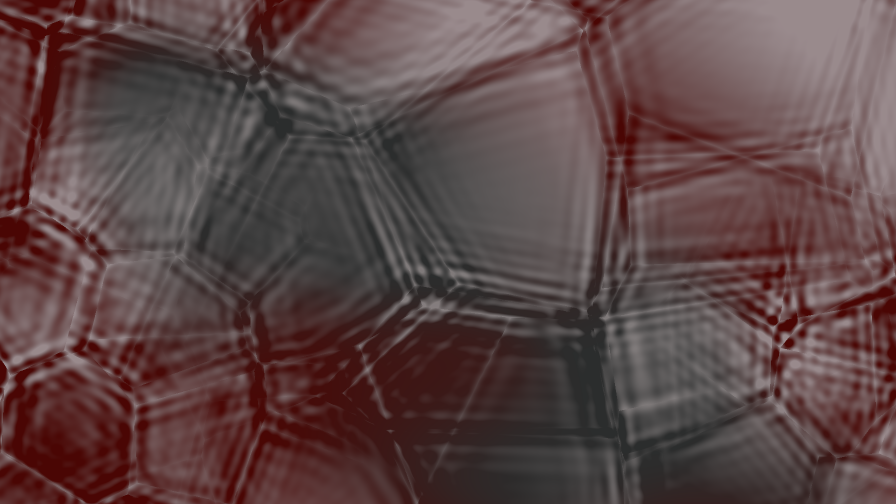
A Shadertoy shader for this background:

```glsl
const float COARSE_SCALE = 2.5;     // cells per canvas height
const float FINE_SCALE = 4.6;
const int COARSE_LAYERS = 3;
const int FINE_LAYERS = 2;
const float GRID_ANGLE = 0.45;
const float LAYER_SHIFT = 0.30;     // how far cell centres move between layers
const float BAND_FREQUENCY = 185.0; // radians per canvas height
const float BAND_DECAY = 26.0;
const float BAND_STRENGTH = 0.40;
const float SHARD_STRENGTH = 0.75;
const float BASE_TONE = 0.37;
const vec2 GREY_START = vec2(0.32, 0.80);
const vec2 GREY_END = vec2(1.30, 0.20);
const vec3 DARK_GREY = vec3(0.17, 0.175, 0.175);
const vec3 DARK_RED = vec3(0.29, 0.025, 0.015);
const vec3 LIGHT_GREY = vec3(0.50, 0.48, 0.48);
const vec3 LIGHT_ROSE = vec3(0.60, 0.54, 0.55);

vec2 hash2(vec2 p) {
    vec3 q = fract(p.xyx * vec3(0.1031, 0.1030, 0.0973));
    q += dot(q, q.yzx + 33.33);
    return fract((q.xx + q.yz) * q.zy);
}

float valueNoise(vec2 p) {
    vec2 i = floor(p), f = fract(p);
    f = f * f * (3.0 - 2.0 * f);
    float low = mix(hash2(i).x, hash2(i + vec2(1, 0)).x, f.x);
    float high = mix(hash2(i + vec2(0, 1)).x, hash2(i + vec2(1, 1)).x, f.x);
    return mix(low, high, f.y);
}

float segmentDistance(vec2 p, vec2 a, vec2 b) {
    vec2 along = b - a;
    float t = clamp(dot(p - a, along) / dot(along, along), 0.0, 1.0);
    return length(p - a - along * t);
}

vec2 cellCentre(vec2 cell, float layer) {
    vec2 shift = hash2(cell + 41.0 + 17.0 * layer) - 0.5;
    return cell + hash2(cell) + LAYER_SHIFT * shift;
}

// Cell tone in x, bands parallel to the nearby cell borders in y
vec2 shardLayer(vec2 p, float scale, float layer) {
    p *= scale;
    vec2 home = floor(p), nearest = home, centre = home;
    float best = 100.0;
    for (int y = -1; y <= 1; y++)
    for (int x = -1; x <= 1; x++) {
        vec2 cell = home + vec2(x, y);
        vec2 c = cellCentre(cell, layer);
        float d = dot(p - c, p - c);
        if (d < best) { best = d; nearest = cell; centre = c; }
    }

    float border = 10.0, bands = 0.0;
    for (int y = -2; y <= 2; y++)
    for (int x = -2; x <= 2; x++) {
        if (x == 0 && y == 0) continue;
        vec2 cell = nearest + vec2(x, y);
        vec2 c = cellCentre(cell, layer);
        float d = abs(dot(p - c, p - c) - best) / (2.0 * length(c - centre) * scale);
        vec2 edge = hash2(cell + nearest + 7.0 * layer);
        float phase = BAND_FREQUENCY * (0.6 + 0.8 * edge.x) * d;
        float fade = exp(-BAND_DECAY * (0.6 + 0.9 * edge.y) * d);
        bands += cos(phase + 1.5 * edge.y) * fade;
        bands += 0.6 * cos(0.4 * phase + 6.3 * edge.x) * sqrt(fade) * smoothstep(0.25, 0.0, d);
        border = min(border, d);
    }

    vec2 slope = 2.0 * hash2(nearest + 63.0) - 1.0;
    float tone = hash2(nearest + 91.0).x - 0.5 + 0.9 * dot(p - centre, slope);
    return vec2(tone * smoothstep(0.0, 0.04, border), bands);
}

vec3 shade(vec2 p) {
    // Overlapping translucent shards, with smaller ones in the lower corners
    float c = cos(GRID_ANGLE), s = sin(GRID_ANGLE);
    vec2 grid = mat2(c, s, -s, c) * p + vec2(5.3, 3.1);
    vec2 coarse = vec2(0.0), fine = vec2(0.0);
    for (int i = 0; i < COARSE_LAYERS; i++) coarse += shardLayer(grid, COARSE_SCALE, float(i));
    for (int i = 0; i < FINE_LAYERS; i++) fine += shardLayer(grid, FINE_SCALE, float(i));
    coarse /= vec2(COARSE_LAYERS, sqrt(float(COARSE_LAYERS)));
    fine /= vec2(FINE_LAYERS, sqrt(float(FINE_LAYERS)));
    float leftCorner = smoothstep(0.65, 0.25, distance(p, vec2(0.15, 0.25)));
    float rightCorner = smoothstep(0.5, 0.15, distance(p, vec2(1.72, 0.25)));
    vec2 shards = mix(coarse, fine, 0.8 * max(leftCorner, rightCorner));

    // Broad light, strongest in the upper right
    float glow = smoothstep(0.6, 0.1, distance(p, vec2(1.75, 0.95)));
    float contrast = mix(0.5, 1.4, valueNoise(p * 2.5 + 9.0)) * (1.0 - 0.6 * glow);
    float tone = BASE_TONE + SHARD_STRENGTH * shards.x;
    tone += BAND_STRENGTH * contrast * shards.y;
    tone += 0.4 * (valueNoise(p * 3.2 + 33.0) - 0.5) + 0.4 * glow;
    tone = clamp(tone, 0.0, 1.0);

    // Grey diagonal between red flanks; red survives mostly in the shadows
    float flank = segmentDistance(p, GREY_START, GREY_END);
    flank += 0.4 * (valueNoise(p * 3.0 + 55.0) - 0.5);
    float redness = smoothstep(0.06, 0.42, flank);
    vec3 dark = mix(DARK_GREY, DARK_RED, redness * (1.0 - 0.6 * tone));
    vec3 light = mix(LIGHT_GREY, LIGHT_ROSE, redness);
    return mix(dark, light, tone);
}

void mainImage(out vec4 fragColor, in vec2 fragCoord) {
    // Four samples smooth the creases
    vec3 colour = vec3(0.0);
    for (int i = 0; i < 4; i++) {
        vec2 offset = vec2(i % 2, i / 2) * 0.5 - 0.25;
        colour += shade((fragCoord + offset) / iResolution.y);
    }
    fragColor = vec4(colour / 4.0, 1.0);
}
```
